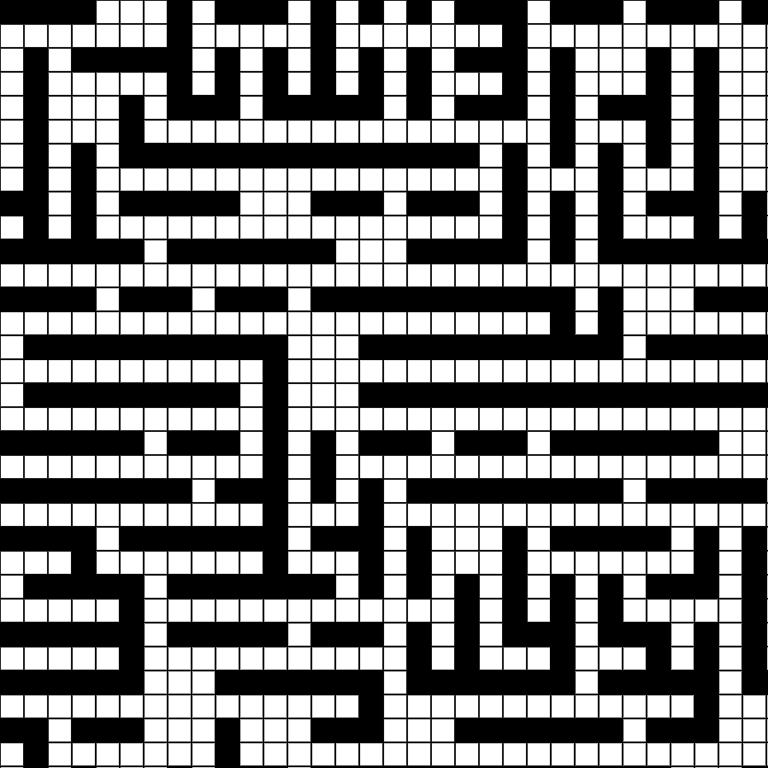
A Shadertoy shader for this pattern:

```glsl
float hash(vec2 p) {
    vec3 q = fract(p.xyx * vec3(0.1031, 0.1030, 0.0973));
    q += dot(q, q.yzx + 33.33);
    return fract((q.x + q.y) * q.z);
}

float valueNoise(vec2 p) {
    vec2 cell = floor(p);
    vec2 f = fract(p);
    f = f * f * (3.0 - 2.0 * f);
    return mix(mix(hash(cell), hash(cell + vec2(1, 0)), f.x),
               mix(hash(cell + vec2(0, 1)), hash(cell + vec2(1, 1)), f.x), f.y);
}

// Wall leaving a lattice node: x = to the right, y = downwards
vec2 wallFrom(vec2 node) {
    if (hash(node + 91.0) > 0.77) return vec2(0.0);
    // Neighbouring nodes tend to share a direction, giving long parallel bars
    float direction = valueNoise(node / 3.2 + 17.0) + 0.4 * (hash(node + 43.0) - 0.5);
    return direction < 0.56 ? vec2(1, 0) : vec2(0, 1);
}

// 1 for a filled cell, 0 for an open one
float filled(vec2 cell) {
    vec2 shifted = cell + vec2(21, 20);
    vec2 node = floor(shifted / 2.0);
    vec2 parity = mod(shifted, 2.0);
    vec2 wall = wallFrom(node);
    if (parity.x + parity.y > 1.5) return 0.0;
    if (parity.x > 0.5) return wall.x;
    if (parity.y > 0.5) return wall.y;
    // A node is filled when any wall touches it
    float fromLeft = wallFrom(node - vec2(1, 0)).x;
    float fromAbove = wallFrom(node - vec2(0, 1)).y;
    return max(max(wall.x, wall.y), max(fromLeft, fromAbove));
}

void mainImage(out vec4 fragColor, in vec2 fragCoord) {
    // Grid coordinates, rows counted from the top
    float cellsPerPixel = 32.07 / iResolution.y;
    vec2 p = vec2(fragCoord.x, iResolution.y - fragCoord.y) * cellsPerPixel;

    // Thin ruled lines around the open cells
    vec2 toBorder = 0.5 - abs(fract(p) - 0.5);
    float borderDistance = min(toBorder.x, toBorder.y);
    float paper = clamp((borderDistance - 0.036) / (1.15 * cellsPerPixel) + 0.5, 0.0, 1.0);

    fragColor = vec4(vec3(paper * (1.0 - filled(floor(p)))), 1.0);
}
```
